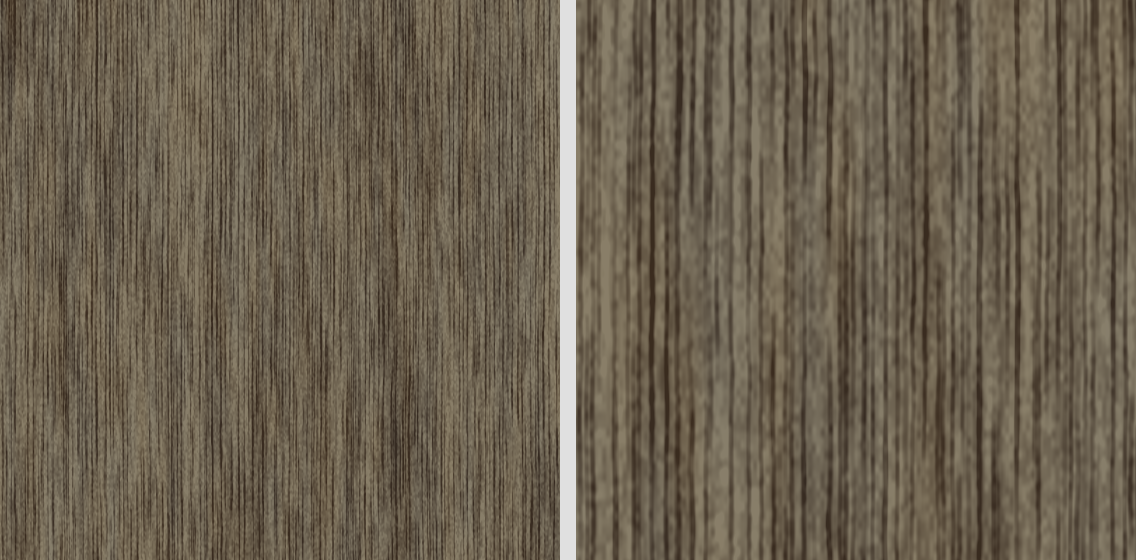
Left: the whole. Right: its middle third, enlarged.
A Shadertoy shader for this texture:

```glsl
#define DARK_WOOD vec3(0.27, 0.22, 0.17)
#define PALE_WOOD vec3(0.50, 0.46, 0.38)
#define WARM_TINT vec3(0.018, 0.0, -0.022)
#define BASE_TONE 0.87
#define PORE_WIDTH 0.0021
#define PORE_DEPTH 0.62
#define BLOTCH_DEPTH 0.24
#define BAND_CONTRAST 0.22
#define FIBRE_CONTRAST 0.55
#define SPECKLE_CONTRAST 0.50
#define SEAM_WIDTH 0.0025
#define SEAM_DEPTH 0.40

float hash(vec2 p) {
    vec3 q = fract(vec3(p.xyx) * 0.1031);
    q += dot(q, q.yzx + 33.33);
    return fract((q.x + q.y) * q.z);
}

// Smooth noise along one column, shifted so that neighbours do not line up
float columnNoise(float column, float y) {
    y += 19.0 * hash(vec2(column, 71.0));
    float cell = floor(y);
    float low = hash(vec2(column, cell));
    float high = hash(vec2(column, cell + 1.0));
    return mix(low, high, smoothstep(0.0, 1.0, y - cell));
}

// Noise stretched along the grain; frequency is in cells per canvas
float grain(vec2 p, vec2 frequency, float seed) {
    p = p * frequency + seed * vec2(37.0, 11.0);
    float column = floor(p.x);
    float left = columnNoise(column, p.y);
    float right = columnNoise(column + 1.0, p.y);
    return mix(left, right, smoothstep(0.0, 1.0, p.x - column));
}

// Thin dark lines, one per column, broken into runs along the grain
float lines(vec2 p, float columns, float width, float runs, float seed) {
    float column = floor(p.x * columns);
    float id = column + seed * 301.0;
    float offset = mix(0.28, 0.72, hash(vec2(id, 5.0)));
    float distanceToLine = abs(p.x - (column + offset) / columns);
    float line = 1.0 - smoothstep(0.15 * width, width, distanceToLine);
    return line * smoothstep(0.2, 0.65, columnNoise(id, p.y * runs));
}

void mainImage(out vec4 fragColor, in vec2 fragCoord) {
    vec2 uv = fragCoord / iResolution.y;

    // Slight sideways wander of the fibres
    vec2 p = uv;
    p.x += 0.0035 * (grain(uv, vec2(7.0, 4.0), 1.0) - 0.5);
    p.x += 0.0012 * (grain(uv, vec2(60.0, 30.0), 2.0) - 0.5);

    // Broad light and dark bands with long dark blotches
    float bands = grain(p, vec2(9.0, 1.2), 3.0) + grain(p, vec2(48.0, 1.6), 4.0) - 1.0;
    float blotch = smoothstep(0.55, 0.95, grain(p, vec2(26.0, 3.0), 5.0));

    // Two overlapping layers of fine pores, roughened along their length
    float pores = lines(p, 125.0, PORE_WIDTH, 9.0, 1.0);
    pores += lines(p, 88.0, PORE_WIDTH * 1.15, 13.0, 2.0);
    pores *= 0.7 + 0.6 * grain(p, vec2(240.0, 80.0), 6.0);
    pores = min(pores, 1.25);
    float seam = lines(p, 15.0, SEAM_WIDTH, 2.5, 3.0);

    // Fine fibres and surface speckle
    float fibres = grain(p, vec2(270.0, 24.0), 8.0) - 0.5;
    float speckle = grain(uv, vec2(400.0, 190.0), 9.0) - 0.5;

    float tone = BASE_TONE + BAND_CONTRAST * bands;
    tone += FIBRE_CONTRAST * fibres + SPECKLE_CONTRAST * speckle;
    tone -= PORE_DEPTH * pores + BLOTCH_DEPTH * blotch + SEAM_DEPTH * seam;
    tone = clamp(tone, -0.22, 1.15);

    // Grey to warm brown drift of the hue
    float warmth = grain(p, vec2(55.0, 7.0), 10.0) - 0.5;
    vec3 color = mix(DARK_WOOD, PALE_WOOD, tone) + WARM_TINT * warmth;
    fragColor = vec4(color, 1.0);
}
```
